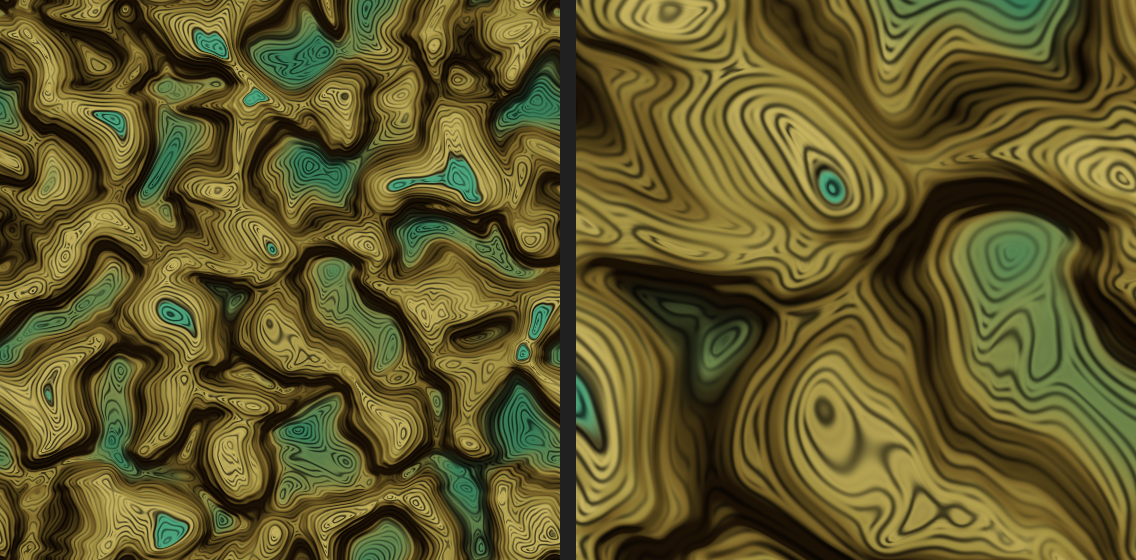
Left: the whole. Right: its middle third, enlarged.
Reproduce this pattern procedurally as a Shadertoy shader.

```glsl
// Tiling terrain of contoured ochre islands, dark channels and teal basins.

const float TAU = 6.2831853;

// Shape: every period is a whole number of noise cells across the tile.
const float ISLAND_PERIOD = 8.0;
const float DETAIL_PERIOD = 14.0;
const float DETAIL_AMOUNT = 0.28;
const float WHORL_PERIOD = 31.0;
const float WHORL_AMOUNT = 0.07;
const float WARP_PERIOD = 7.0;
const float WARP_AMOUNT = 0.085;
const float TINT_PERIOD = 4.0;

// Channels and terraces, measured in height; steps and spacing in tile widths.
const float CHANNEL_LEVEL = -0.06;
const float MEAN_SLOPE = 7.0;
const float TERRACES_PER_HEIGHT = 8.0;
const float TERRACE_DEPTH = 0.07;
const float SLOPE_STEP = 0.002;
const float RELIEF_AMOUNT = 0.006;
const float PEAK_LEVEL = 0.46;
const float LINE_SPACING = 0.0078;
const float LINE_DARKNESS = 0.80;

// Palette.
const vec3 INK = vec3(0.09, 0.055, 0.015);
const vec3 UMBER = vec3(0.25, 0.20, 0.07);
const vec3 BROWN = vec3(0.41, 0.33, 0.13);
const vec3 OCHRE = vec3(0.53, 0.47, 0.21);
const vec3 TAN = vec3(0.65, 0.59, 0.31);
const vec3 MOSS = vec3(0.39, 0.46, 0.25);
const vec3 BASIN_TEAL = vec3(0.19, 0.43, 0.30);
const vec3 PEAK_TEAL = vec3(0.26, 0.56, 0.42);

// Contribution of one lattice corner; the cell index wraps at the period.
float cornerSlope(vec2 cell, vec2 offset, float period, uint seed) {
    uvec2 c = uvec2(mod(cell + 0.5, period));
    uint h = c.x * 15973u + c.y * 51749u + seed * 79193u + 977u;
    h = (h ^ (h >> 15)) * 739397u;
    h = (h ^ (h >> 13)) * 668265u;
    h ^= h >> 16;
    float angle = float(h & 65535u) / 65536.0 * TAU;
    return dot(vec2(cos(angle), sin(angle)), offset);
}

// Gradient noise that repeats over the unit square.
float noise(vec2 uv, float period, uint seed) {
    vec2 p = uv * period;
    vec2 cell = floor(p);
    vec2 f = p - cell;
    vec2 w = f * f * f * (f * (f * 6.0 - 15.0) + 10.0);
    vec2 e = vec2(1.0, 0.0);
    float bottom = mix(cornerSlope(cell, f, period, seed),
                       cornerSlope(cell + e.xy, f - e.xy, period, seed), w.x);
    float top = mix(cornerSlope(cell + e.yx, f - e.yx, period, seed),
                    cornerSlope(cell + e.xx, f - e.xx, period, seed), w.x);
    return mix(bottom, top, w.y);
}

// Warped island height, roughly -0.7 to 0.7.
float terrain(vec2 uv) {
    vec2 warp = vec2(noise(uv, WARP_PERIOD, 1u), noise(uv, WARP_PERIOD, 2u));
    vec2 p = uv + WARP_AMOUNT * warp;
    return noise(p, ISLAND_PERIOD, 3u)
         + DETAIL_AMOUNT * noise(p, DETAIL_PERIOD, 4u)
         + WHORL_AMOUNT * noise(p, WHORL_PERIOD, 6u);
}

// Earth colours from the channel bottom to the pale plateaus.
vec3 earth(float tone) {
    vec3 color = mix(INK, UMBER, smoothstep(0.0, 0.06, tone));
    color = mix(color, BROWN, smoothstep(0.05, 0.14, tone));
    color = mix(color, OCHRE, smoothstep(0.12, 0.27, tone));
    return mix(color, TAN, smoothstep(0.25, 0.50, tone));
}

// Engraved line profile; line count doubles as the ground flattens.
float engraving(float height, float steepness) {
    float octave = clamp(-log2(LINE_SPACING * steepness), 3.0, 6.4);
    float turns = TAU * exp2(floor(octave)) * height;
    float wave = mix(cos(turns), cos(2.0 * turns), smoothstep(0.0, 1.0, fract(octave)));
    float ridge = 0.5 + 0.5 * wave;
    return ridge * ridge;
}

void mainImage(out vec4 fragColor, in vec2 fragCoord) {
    vec2 uv = fragCoord / iResolution.xy;
    float height = terrain(uv);
    vec2 slope = vec2(terrain(uv + vec2(SLOPE_STEP, 0.0)),
                      terrain(uv + vec2(0.0, SLOPE_STEP))) - height;
    slope /= SLOPE_STEP;
    float steepness = length(slope) + 0.01;
    float tint = noise(uv, TINT_PERIOD, 5u);

    // Channels of even width, stepped terraces and light from above.
    float evenness = MEAN_SLOPE / sqrt(0.5 * steepness * steepness + 20.0);
    float fromChannel = abs(height - CHANNEL_LEVEL) * evenness;
    float terrace = sin(TAU * TERRACES_PER_HEIGHT * height + 4.0 * tint);
    float tone = fromChannel - RELIEF_AMOUNT * slope.y
               + TERRACE_DEPTH * terrace * smoothstep(0.02, 0.12, fromChannel);
    vec3 color = earth(tone);

    // Green lowlands deepen to teal; the highest summits hold teal pools.
    float lowness = 0.6 * tint - height;
    vec3 basin = mix(MOSS, BASIN_TEAL, smoothstep(0.30, 0.58, lowness));
    basin *= mix(0.25, 1.0, smoothstep(0.0, 0.20, tone));
    color = mix(color, basin, smoothstep(0.18, 0.34, lowness));
    float pool = height + 0.1 * tint - PEAK_LEVEL;
    color *= 1.0 - 0.6 * (1.0 - smoothstep(0.0, 0.025, abs(pool)));
    color = mix(color, PEAK_TEAL, smoothstep(0.0, 0.02, pool));

    // Fine engraved contours, faded where pixels cannot resolve them.
    float spacingInPixels = LINE_SPACING * iResolution.y;
    float visible = smoothstep(1.5, 3.0, spacingInPixels);
    float weight = clamp(0.75 + 1.2 * noise(uv, DETAIL_PERIOD, 7u), 0.35, 1.0);
    float groove = LINE_DARKNESS * weight * engraving(height, steepness);
    color *= mix(0.95, 1.18 - groove, visible);

    fragColor = vec4(color, 1.0);
}
```
